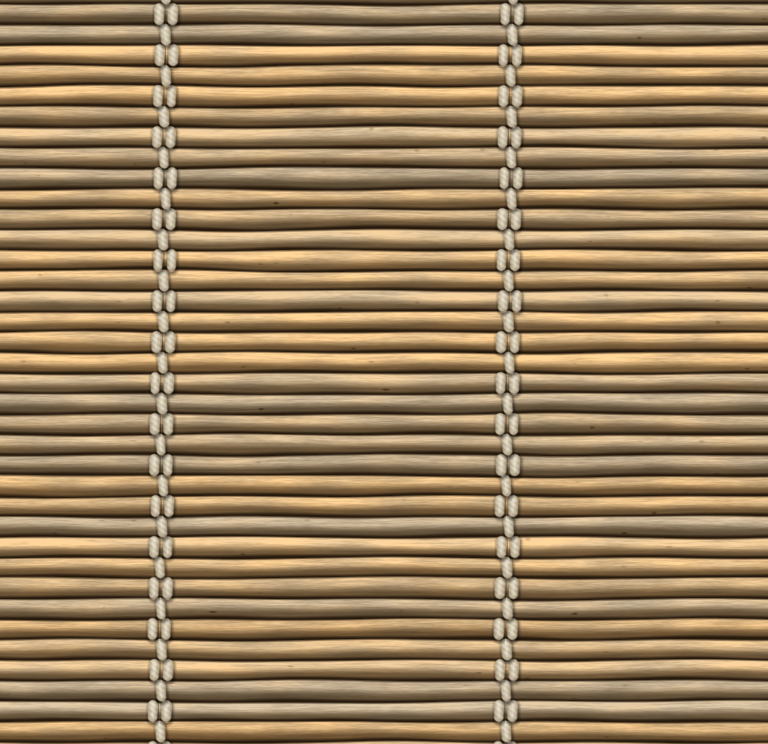
Give the GLSL for this texture, as a WebGL 2 fragment shader.

```glsl
#version 300 es
precision highp float;
// Woven reed blind: a stack of horizontal rods, each lit from above with a dark
// gap below, bound by two upright cords whose loops alternate single and paired.
// Rods and loops repeat by row index; hashes and gradient noise vary each one.

uniform vec2 u_resolution;
out vec4 fragColor;

#define ROWS 36.3          // rods over the canvas height
#define ROW_SHIFT 0.11     // height of the lowest gap, in rows
#define CORD_SPACING 16.88 // distance between cords, in rows
#define CORD_START 7.76    // first cord at the lower edge, in rows
#define CORD_LEAN 0.009    // sideways drift of the cords per row
#define LOOP_RADIUS 0.235
#define LOOP_HEIGHT 0.54   // half height of a loop
#define PAIR_OFFSET 0.33   // half distance between paired loops
#define BEND 0.16          // waviness of the rods
#define GRAIN 0.20         // strength of the fibres

const vec3 GAP = vec3(0.15, 0.10, 0.05);
const vec3 SHADE = vec3(0.27, 0.20, 0.11);
const vec3 STRAW = vec3(0.92, 0.82, 0.67);
const vec3 WARM_TINT = vec3(1.05, 0.97, 0.84);
const vec3 GREY_TINT = vec3(0.90, 0.91, 0.93);
const vec3 CORD_DARK = vec3(0.42, 0.36, 0.27);
const vec3 CORD_LIGHT = vec3(0.91, 0.87, 0.78);

float hash(vec2 p) {
    vec3 a = fract(vec3(p.xyx) * 0.1031);
    a += dot(a, a.yzx + 33.33);
    return fract((a.x + a.y) * a.z);
}

float cornerSlope(vec2 cell, vec2 toPoint) {
    float angle = 6.2832 * hash(cell);
    return dot(vec2(cos(angle), sin(angle)), toPoint);
}

// Gradient noise, roughly -0.7 to 0.7
float noise(vec2 p) {
    vec2 i = floor(p), f = fract(p);
    vec2 u = f * f * f * (f * (f * 6.0 - 15.0) + 10.0);
    vec2 e = vec2(1.0, 0.0);
    return mix(mix(cornerSlope(i, f), cornerSlope(i + e, f - e), u.x),
               mix(cornerSlope(i + e.yx, f - e.yx), cornerSlope(i + 1.0, f - 1.0), u.x), u.y);
}

float capsule(vec2 p, vec2 halfSize) {
    return length(max(abs(p) - halfSize + halfSize.x, 0.0)) - halfSize.x;
}

vec3 rodColor(vec2 q) {
    // Slightly crooked rods
    float y = q.y + BEND * noise(vec2(q.x * 0.13, q.y * 0.8) + 40.0);
    float row = floor(y), t = y - row;
    float tone = hash(vec2(row, 3.7)), warmth = hash(vec2(row, 9.2));

    // Rounded profile: shaded underside, bright upper face, dark gap
    float gap = 0.09 + 0.09 * noise(vec2(q.x * 0.2, row * 5.3));
    float face = mix(0.24, 0.98, smoothstep(0.22, 0.70, t));
    float open = smoothstep(gap - 0.08, gap + 0.11, t) * (1.0 - smoothstep(0.87, 1.02, t));

    // Long fibres, broad stains and rare dark specks
    float fibre = noise(vec2(q.x * 0.55, y * 9.0 + row * 7.0))
                + 0.6 * noise(vec2(q.x * 2.1, y * 17.0 + row * 3.0));
    float stain = noise(vec2(q.x * 0.3 + row * 13.7, y * 1.5));
    float speck = smoothstep(0.48, 0.66, noise(vec2(q.x * 1.3, y * 3.1) + 90.0));
    float light = face * (0.88 + 0.20 * tone + GRAIN * fibre + 0.16 * stain) - 0.22 * speck;

    vec3 tint = mix(GREY_TINT, WARM_TINT, clamp(warmth + 0.5 * stain, 0.0, 1.0));
    vec3 wood = mix(SHADE, STRAW, clamp(light, 0.0, 1.08)) * tint;
    return mix(GAP, wood, open);
}

void main() {
    vec2 q = gl_FragCoord.xy / u_resolution.y * ROWS;
    float pixel = ROWS / u_resolution.y;
    q.y -= ROW_SHIFT;
    vec3 color = rodColor(q);

    // Position relative to the nearest cord
    float along = (q.x - CORD_START - CORD_LEAN * q.y) / CORD_SPACING + 0.5;
    float cord = floor(along);
    float x = (fract(along) - 0.5) * CORD_SPACING;

    // Loops of this row and its neighbours, paired on odd rows
    for (int k = -1; k <= 1; k++) {
        float row = floor(q.y) + float(k);
        float paired = mod(row, 2.0);
        vec2 id = vec2(row, cord * 17.0 + 5.0);
        vec2 d = vec2(x + 0.14 * (hash(id) - 0.5), q.y - row - 0.5);
        float side = d.x < 0.0 ? -1.0 : 1.0;
        d.x -= side * PAIR_OFFSET * paired;
        d.x += 0.10 * d.y * (1.0 - paired);
        vec2 size = vec2(LOOP_RADIUS + 0.04 * (hash(id + side + 31.0) - 0.5), LOOP_HEIGHT);
        float dist = capsule(d, size);

        // Contact shadow, then the rounded, twisted strand
        float shadow = 1.0 - smoothstep(-0.05, 0.20, capsule(d + vec2(-0.04, 0.08), size));
        color *= 1.0 - 0.45 * shadow * smoothstep(-0.02, 0.06, dist);
        float bulge = clamp(-dist / size.x, 0.0, 1.0);
        float twist = 0.06 * sin(22.0 * (d.y + 0.7 * d.x)) + 0.12 * noise(q * 5.0);
        float lit = 0.30 + 0.65 * sqrt(bulge) + 0.22 * d.y + twist;
        vec3 strand = mix(CORD_DARK, CORD_LIGHT, clamp(lit, 0.0, 1.0));
        color = mix(color, strand, 1.0 - smoothstep(-pixel, pixel, dist));
    }
    fragColor = vec4(clamp(color, 0.0, 1.0), 1.0);
}
```
